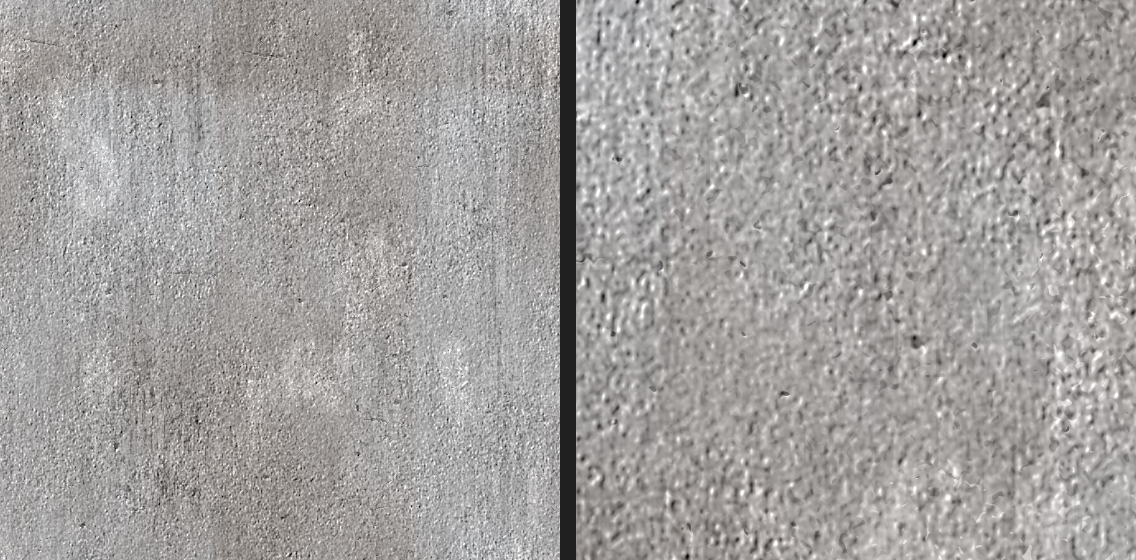
Left: the whole. Right: its middle third, enlarged.
Give the GLSL for this texture, as a WebGL 2 fragment shader.

```glsl
#version 300 es
precision highp float;
// Weathered cast concrete: soft blotches, board panels and vertical streaks
// set the tone; a sharp sandy grain, small pits and short ledges add relief.
// Every layer uses wrapped lattice cells, so the surface tiles.

uniform vec2 u_resolution;
out vec4 fragColor;

// Integer hash giving two values in 0..1
vec2 hash2(vec2 cell, float seed) {
  uvec2 v = uvec2(cell) + uvec2(uint(seed) * 747u, uint(seed) * 1931u);
  v = v * 1664525u + 1013904223u;
  v.x += v.y * 1664525u;
  v.y += v.x * 1664525u;
  v ^= v >> 16u;
  v.x += v.y * 1664525u;
  v.y += v.x * 1664525u;
  v ^= v >> 16u;
  return vec2(v & 65535u) / 65535.0;
}

// Value noise with a whole number of cells per tile
float noise(vec2 p, vec2 cells, float seed) {
  vec2 q = p * cells;
  vec2 i = floor(q);
  vec2 f = q - i;
  f = f * f * (3.0 - 2.0 * f);
  vec2 lo = mod(i, cells);
  vec2 hi = mod(i + 1.0, cells);
  float bottom = mix(hash2(lo, seed).x, hash2(vec2(hi.x, lo.y), seed).x, f.x);
  float top = mix(hash2(vec2(lo.x, hi.y), seed).x, hash2(hi, seed).x, f.x);
  return mix(bottom, top, f.y);
}

float fbm(vec2 p, vec2 cells, float seed) {
  float sum = 0.0, weight = 0.5;
  for (int octave = 0; octave < 5; octave++) {
    sum += weight * noise(p, cells, seed + float(octave));
    cells *= 2.0;
    weight *= 0.5;
  }
  return sum / 0.97;
}

// Rises over a..b and falls over c..d
float plateau(float x, float a, float b, float c, float d) {
  return smoothstep(a, b, x) * (1.0 - smoothstep(c, d, x));
}

// Diagonal lattice that still wraps; mixed with upright ones it hides the grid
vec2 diagonal(vec2 p) {
  return vec2(p.x + p.y, p.y - p.x);
}

float grainHeight(vec2 p) {
  return 0.50 * noise(p, vec2(340.0, 240.0), 11.0)
       + 0.50 * noise(diagonal(p), vec2(200.0), 12.0)
       + 0.15 * noise(p, vec2(140.0, 90.0), 13.0);
}

// Stretches the extremes so that sparse grains stand out
float accent(float x) {
  return x * (0.45 + 3.2 * abs(x));
}

// Scattered marks: dark core with a lit lip below; size is half width and height
float marks(vec2 p, float cells, float chance, vec2 size, float tilt, float seed) {
  float shade = 0.0;
  vec2 home = floor(p * cells);
  for (int y = -1; y <= 1; y++) {
    for (int x = -1; x <= 1; x++) {
      vec2 cell = home + vec2(x, y);
      vec2 id = mod(cell, cells);
      vec2 kind = hash2(id, seed + 1.0);
      if (kind.x > chance) continue;
      vec2 d = p - (cell + 0.2 + 0.6 * hash2(id, seed)) / cells;
      d.y += d.x * tilt * (kind.y - 0.5);
      vec2 r = size * mix(0.45, 1.2, kind.y);
      float core = 1.0 - smoothstep(0.5, 1.2, length(d / r));
      vec2 lipOffset = vec2(0.5, -1.2) * min(r.x, r.y);
      float lip = 1.0 - smoothstep(0.5, 1.3, length((d - lipOffset) / r));
      shade += 0.6 * lip * (1.0 - core) - core;
    }
  }
  return shade;
}

void main() {
  vec2 p = gl_FragCoord.xy / u_resolution;
  vec2 rough = vec2(noise(p, vec2(250.0), 21.0), noise(p, vec2(250.0), 22.0)) - 0.5;
  vec2 drift = vec2(noise(p, vec2(24.0, 9.0), 23.0), noise(p, vec2(9.0, 24.0), 24.0)) - 0.5;
  vec2 q = fract(p + 0.010 * rough + vec2(0.006, 0.025) * drift);

  // Broad tone: blotches, centre board, pour line and ragged stain
  float blotch = fbm(p, vec2(6.0, 3.0), 31.0);
  float patches = fbm(p, vec2(9.0, 5.0), 41.0);
  float board = plateau(q.x, 0.383, 0.391, 0.72, 0.76);
  float pour = plateau(q.y, 0.825, 0.86, 0.90, 0.995);
  float stain = plateau(q.x, 0.21, 0.25, 0.382, 0.389) * plateau(q.y, 0.01, 0.15, 0.28, 0.41);
  float ragged = smoothstep(0.38, 0.62, fbm(p, vec2(60.0, 16.0), 51.0));
  float tone = 0.646 + 0.18 * (blotch - 0.5);
  tone -= 0.025 * board + 0.050 * pour * (0.4 + patches) + 0.07 * stain * ragged;

  // Vertical streaks and pale scuffs
  float streak = 0.55 * noise(p, vec2(300.0, 14.0), 61.0)
               + 0.45 * noise(p, vec2(110.0, 6.0), 62.0) - 0.5;
  tone += streak * mix(0.10, 0.20, smoothstep(0.35, 0.65, patches)) * (1.0 - 0.4 * board);
  float scuff = smoothstep(0.55, 0.70, fbm(p, vec2(11.0, 6.0), 71.0));
  tone += 0.06 * scuff * (0.4 + ragged);

  // Sandy grain: side-lit relief plus sharp light and dark grains
  vec2 toLight = vec2(-0.0022, 0.0013);
  float relief = grainHeight(p) - grainHeight(p + toLight);
  float coarse = mix(0.75, 1.25, smoothstep(0.35, 0.65, fbm(p, vec2(12.0, 9.0), 81.0)));
  float sand = 0.5 * noise(p, vec2(370.0, 250.0), 91.0)
             + 0.5 * noise(diagonal(p), vec2(230.0), 92.0) - 0.5;
  tone += coarse * (0.26 * accent(relief) + 0.25 * accent(sand));
  tone += 0.07 * (noise(p, vec2(480.0, 400.0), 93.0) - 0.5);

  // Dark crumbs, bright chips and thin upright scratches
  float worn = smoothstep(0.42, 0.60, patches);
  vec2 gritty = p + 0.004 * rough;
  float crumb = smoothstep(0.76, 0.90, noise(diagonal(gritty), vec2(150.0), 95.0));
  float chip = smoothstep(0.78, 0.92, noise(diagonal(gritty), vec2(190.0), 97.0));
  float scratch = smoothstep(0.74, 0.90, noise(p, vec2(330.0, 40.0), 96.0));
  tone += 0.12 * chip * (0.4 + scuff) - 0.11 * crumb * (0.2 + worn);
  tone -= 0.08 * scratch * (0.2 + worn + stain) * (1.0 - 0.5 * board);

  // Pits and short ledges with crumbled outlines
  vec2 crumbled = p + 0.006 * rough;
  tone += 0.24 * marks(crumbled, 38.0, 0.20, vec2(0.0019, 0.0025), 0.0, 101.0);
  tone += 0.26 * marks(crumbled, 12.0, 0.20, vec2(0.0050, 0.0042), 0.0, 111.0);
  tone += 0.17 * marks(crumbled, 5.0, 0.22, vec2(0.035, 0.0018), 0.4, 121.0);

  // Warm grey in worn areas, cool grey on the clean side boards
  float warmth = clamp(0.36 + 0.36 * board + 0.50 * pour + 0.25 * stain
                       + 1.4 * (0.5 - blotch), 0.0, 1.0);
  vec3 tint = mix(vec3(-0.002, 0.0, 0.006), vec3(0.018, -0.002, -0.016), warmth);
  fragColor = vec4(clamp(vec3(tone) + tint, 0.0, 1.0), 1.0);
}
```
